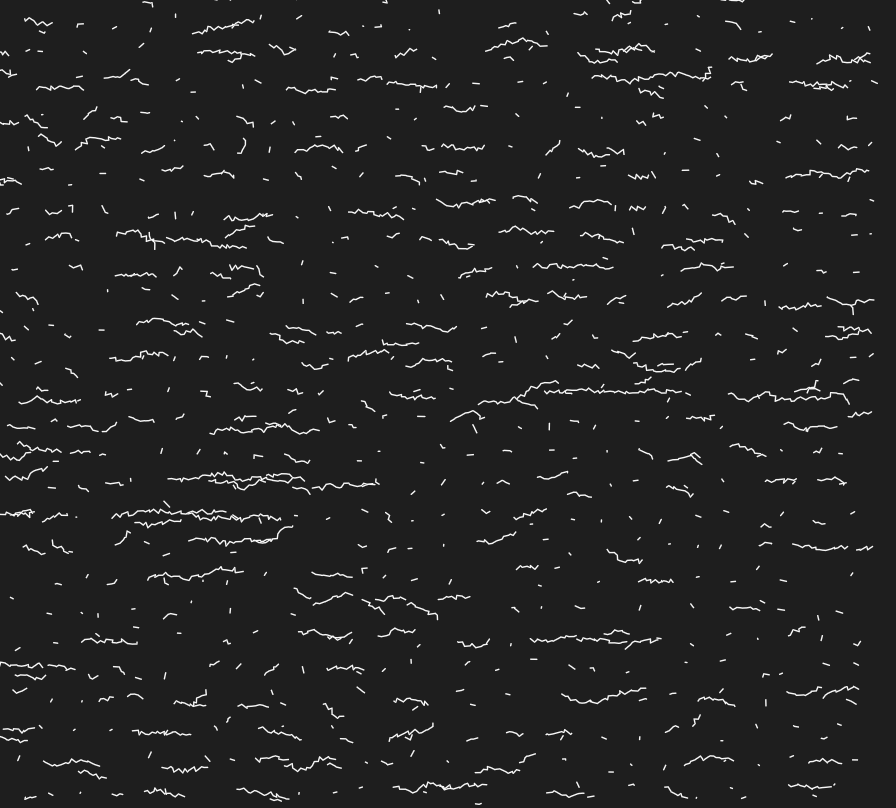
A Shadertoy shader for this pattern:

```glsl
// Pale, jittery threads scattered in loose rows over a near-black ground.
// Each grid cell starts one thread: a tilted polyline of hashed nodes whose
// length ranges from a mere dot to several cells.
#define ROWS 26.25         // grid rows over the canvas height
#define RIGHT_EDGE 0.974   // threads end at this share of the width
#define STEP 0.10          // node spacing, in cells
#define JITTER 0.16        // node scatter, in cells
#define DRIFT 0.32         // slow wandering across the thread, in cells
#define HALF_WIDTH 0.023   // half the stroke width, in cells
#define MAX_TILT 1.35      // steepest tilt, in radians
#define EMPTY_SHARE 0.06   // share of cells without a thread
#define LONG_SHARE 0.010   // share of very long threads

const vec3 GROUND = vec3(0.118);
const vec3 THREAD = vec3(0.97);

// Integer hash of a cell and a channel, giving two values in 0..1
vec2 hash2(ivec2 cell, int channel) {
    uvec3 v = uvec3(ivec3(cell, channel)) * 1664525u + 1013904223u;
    v.x += v.y * v.z; v.y += v.z * v.x; v.z += v.x * v.y;
    v ^= v >> 16u;
    v.x += v.y * v.z; v.y += v.z * v.x; v.z += v.x * v.y;
    return vec2(v.xy >> 8u) / 16777216.0;
}

// Smooth noise along one thread
float drift(ivec2 cell, float t) {
    int i = int(floor(t));
    float a = hash2(cell, 500 + i).x, b = hash2(cell, 501 + i).x;
    return mix(a, b, smoothstep(0.0, 1.0, fract(t))) - 0.5;
}

// Position of node i in the thread's own frame
vec2 node(ivec2 cell, int i) {
    vec2 scatter = (hash2(cell, 10 + i) - 0.5) * JITTER * vec2(0.8, 1.0);
    float wander = DRIFT * drift(cell, float(i) * 0.17);
    return vec2(float(i) * STEP, wander) + scatter;
}

float segmentDistance(vec2 p, vec2 a, vec2 b) {
    vec2 ab = b - a;
    float t = clamp(dot(p - a, ab) / max(dot(ab, ab), 1e-6), 0.0, 1.0);
    return length(p - a - ab * t);
}

// Distance from p to the thread that starts in the given cell
float threadDistance(vec2 p, ivec2 cell, float edge) {
    vec2 kind = hash2(cell, 0), pose = hash2(cell, 1), place = hash2(cell, 2);
    vec2 start = vec2(cell) + 0.5 + (place - 0.5) * vec2(0.7, 0.5);
    if (kind.x < EMPTY_SHARE || start.x > edge) return 1e3;

    // Mostly short, a few long
    float size = 0.1 + 1.9 * pow(kind.y, 4.0);
    if (kind.x > 1.0 - LONG_SHARE) size = 2.6 + 1.9 * kind.y;
    size = min(size, edge - start.x);
    int count = max(1, int(size / STEP));

    // Longer threads lie flatter
    float lean = 2.0 * pose.x - 1.0;
    float angle = MAX_TILT * lean * abs(lean) / (1.0 + 2.0 * size * size);
    float c = cos(angle), s = sin(angle);
    vec2 q = p - start;
    q = vec2(c * q.x + s * q.y, c * q.y - s * q.x);
    if (q.x < -0.25 || q.x > size + 0.35 || abs(q.y) > 0.4) return 1e3;

    // Only the segments near p matter
    int near = int(floor(q.x / STEP));
    int first = max(near - 2, 0), last = min(near + 2, count - 1);
    float d = 1e3;
    for (int i = first; i <= last; i++)
        d = min(d, segmentDistance(q, node(cell, i), node(cell, i + 1)));
    return d;
}

void mainImage(out vec4 fragColor, in vec2 fragCoord) {
    float pixel = ROWS / iResolution.y;
    vec2 p = fragCoord * pixel;
    float edge = RIGHT_EDGE * iResolution.x * pixel;
    ivec2 home = ivec2(floor(p));

    // Threads run rightwards, so look mainly to the left
    float d = 1e3;
    for (int y = -1; y <= 1; y++)
        for (int x = -5; x <= 1; x++)
            d = min(d, threadDistance(p, home + ivec2(x, y), edge));

    // Stroke with a one pixel soft edge
    float ink = clamp(0.5 + (HALF_WIDTH - d) / pixel, 0.0, 1.0);
    fragColor = vec4(mix(GROUND, THREAD, ink), 1.0);
}
```
